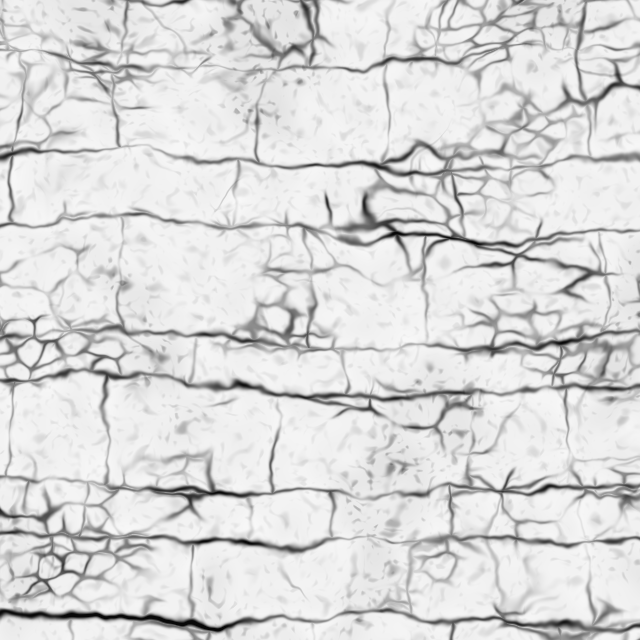
Write a WebGL 1 fragment shader that draws this texture map.

```glsl
precision highp float;
// Pale occlusion map of an old coursed stone wall with rubble filling and dark open joints.
uniform vec2 u_resolution;

const float FACE_TONE = 0.945;               // bare stone
const float DEEP_TONE = 0.03;                // bottom of the joints
const float COURSES = 8.0;                   // rows of stone per canvas
const vec2 BLOCKS_PER_ROW = vec2(2.2, 6.0);  // least and most
const vec2 MEDIUM_RUBBLE = vec2(10.0, 17.0); // stones per canvas, across and up
const vec2 SMALL_RUBBLE = vec2(20.0, 31.0);
const float CORNER_SHARPNESS = 480.0;
const float RIM_LIGHT = 0.025;
const float PIT_DEPTH = 0.10;
const float ROUGH_DEPTH = 0.28;

vec2 hash2(vec2 p) {
  vec3 q = fract(vec3(p.xyx) * vec3(0.1031, 0.1030, 0.0973));
  q += dot(q, q.yzx + 33.33);
  return fract((q.xx + q.yz) * q.zy);
}

// Gradient noise around zero
float corner(vec2 cell, vec2 offset) {
  return dot(hash2(cell + 100.0) * 2.0 - 1.0, offset);
}
float noise(vec2 p) {
  vec2 i = floor(p), f = p - i;
  vec2 u = f * f * f * (f * (f * 6.0 - 15.0) + 10.0);
  vec2 e = vec2(1.0, 0.0);
  return mix(mix(corner(i, f), corner(i + e, f - e), u.x),
             mix(corner(i + e.yx, f - e.yx), corner(i + 1.0, f - 1.0), u.x), u.y);
}

// Wavy displacement for lines that run along x
float wobble(vec2 p) {
  return 0.055 * noise(p * vec2(2.0, 3.0)) + 0.028 * noise(p * vec2(8.0, 11.0))
       + 0.012 * noise(p * 25.0) + 0.005 * noise(p * 58.0);
}

// Uneven division of a line: span index, distance to nearest joint, joint index
float jointAt(float i, float seed) {
  return i + 0.6 * (hash2(vec2(i, seed)).x - 0.5);
}
vec3 span(float t, float seed) {
  float i = floor(t);
  if (t < jointAt(i, seed)) i -= 1.0;
  else if (t > jointAt(i + 1.0, seed)) i += 1.0;
  float lo = jointAt(i, seed), hi = jointAt(i + 1.0, seed);
  return vec3(i, min(t - lo, hi - t), i + step(0.5 * (lo + hi), t));
}

// Distance to the rounded outline of scattered stones, in canvas units
float rubbleEdge(vec2 p, vec2 scale) {
  vec2 g = p * scale, home = floor(g), f = g - home;
  vec2 nearest = vec2(8.0), nearCell = vec2(0.0);
  for (int y = -1; y <= 1; y++)
    for (int x = -1; x <= 1; x++) {
      vec2 c = vec2(float(x), float(y));
      vec2 r = c + 0.08 + 0.84 * hash2(home + c + 40.0) - f;
      if (dot(r, r) < dot(nearest, nearest)) { nearest = r; nearCell = c; }
    }
  float sum = 0.0;
  for (int y = -2; y <= 2; y++)
    for (int x = -2; x <= 2; x++) {
      vec2 c = nearCell + vec2(float(x), float(y));
      vec2 r = c + 0.08 + 0.84 * hash2(home + c + 40.0) - f;
      vec2 between = r - nearest;
      if (dot(between, between) > 0.0001) {
        vec2 n = normalize(between);
        float d = dot(0.5 * (r + nearest), n) / length(n * scale);
        sum += exp(-CORNER_SHARPNESS * d);
      }
    }
  return max(0.0, -log(max(sum, 1e-20)) / CORNER_SHARPNESS);
}

// Soft groove profile
float groove(float d, float width, float depth) {
  return depth * exp(-d * d / (width * width));
}

void main() {
  vec2 p = gl_FragCoord.xy / u_resolution;
  vec2 q = p + vec2(wobble(p.yx + 7.3), wobble(p + 2.6));

  // Courses and the blocks inside them
  vec3 row = span(q.y * COURSES, 1.0);
  float blocks = mix(BLOCKS_PER_ROW.x, BLOCKS_PER_ROW.y, hash2(vec2(row.x, 3.0)).x);
  vec3 block = span(q.x * blocks, row.x + 20.0);
  float courseDist = row.y / COURSES;
  float headDist = block.y / blocks;

  // How far the joints stand open here
  float detail = 0.55 * noise(p * 30.0);
  float gap = clamp(0.44 + 1.1 * noise(p * vec2(4.0, 12.0) + 3.1) + detail, 0.0, 1.0);
  float headGap = clamp(0.35 + 1.1 * noise(p * vec2(11.0, 6.0) + 9.7) + detail, 0.0, 1.0);
  float hole = 0.004 * smoothstep(0.25, 0.55, noise(p * 15.0 + 5.2));
  float occlusion = groove(courseDist, mix(0.0024, 0.0056, gap) + hole, mix(0.15, 1.1, gap));
  occlusion = max(occlusion, groove(headDist, mix(0.0024, 0.0042, headGap), mix(0.08, 0.85, headGap)));

  // Rubble gathers in patches and along the courses
  float ragged = 0.3 * noise(p * 13.0) + 0.12 * exp(-courseDist / 0.015);
  float mediumMask = smoothstep(-0.02, 0.1, noise(p * vec2(3.0, 5.0) + 11.4) + ragged - 0.06);
  float smallMask = smoothstep(0.0, 0.12, noise(p * vec2(3.5, 6.0) + 27.8) + ragged - 0.16);
  float mediumDist = rubbleEdge(q, MEDIUM_RUBBLE);
  float smallDist = rubbleEdge(q + 3.0, SMALL_RUBBLE);
  float width = mix(0.0024, 0.0044, gap) + hole;
  occlusion = max(occlusion, mediumMask * groove(mediumDist, width, mix(0.06, 0.9, gap)));
  occlusion = max(occlusion, smallMask * groove(smallDist, width * 0.9, mix(0.08, 0.75, headGap)));

  // Pitted faces, rough crumbling patches and hairline cracks
  float rough = smoothstep(0.05, 0.4, noise(p * vec2(5.0, 3.0) + 17.5) + 0.3 * noise(p * 14.0 + 8.0));
  float pits = smoothstep(0.08, 0.5, noise(q * 46.0)) + 0.7 * smoothstep(0.1, 0.5, noise(q * 88.0));
  float crack = smoothstep(0.035, 0.0, abs(noise(q * 9.0 + 31.0))) * smoothstep(0.1, 0.4, noise(p * 7.0 + 4.0));
  float wear = pits * (PIT_DEPTH + ROUGH_DEPTH * rough) + 0.05 * rough + 0.22 * crack;

  // Bright worn rims beside the joints, then the shadow
  float edgeDist = min(courseDist, headDist);
  float face = FACE_TONE + RIM_LIGHT * exp(-edgeDist / 0.012) + 0.03 * noise(p * 20.0);
  float shade = face * (1.0 - min(wear, 0.5)) * (1.0 - clamp(occlusion, 0.0, 1.0));
  gl_FragColor = vec4(vec3(clamp(shade, DEEP_TONE, 1.0)), 1.0);
}
```
